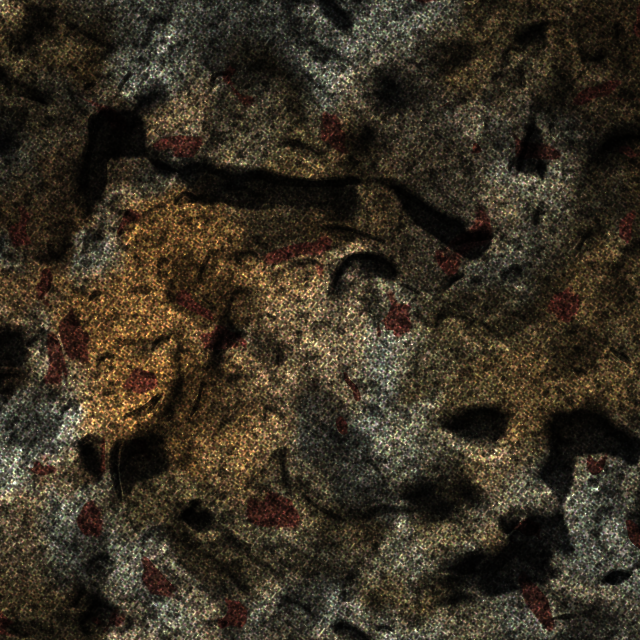
A Shadertoy shader for this texture:

```glsl
// Weathered, pitted rock face: a warped height field with ledges and hollows
// is lit from the upper left with marched soft shadows, then coloured with
// grey stone, ochre and maroon stains and covered in fine mineral grain.

const vec3 BROWN  = vec3(0.215, 0.182, 0.117);
const vec3 GREY   = vec3(0.335, 0.335, 0.285);
const vec3 OCHRE  = vec3(0.355, 0.245, 0.125);
const vec3 MAROON = vec3(0.165, 0.075, 0.06);
const vec3 SHADOW = vec3(0.17, 0.18, 0.20);
const vec2 TO_LIGHT = vec2(-0.42, 0.91);

float hash(vec2 p) {
    return fract(sin(dot(p, vec2(127.1, 311.7))) * 43758.5);
}

float noise(vec2 p) {
    vec2 i = floor(p), f = fract(p);
    f = f * f * (3.0 - 2.0 * f);
    float low = mix(hash(i), hash(i + vec2(1, 0)), f.x);
    float high = mix(hash(i + vec2(0, 1)), hash(i + vec2(1, 1)), f.x);
    return mix(low, high, f.y);
}

float fbm(vec2 p, int octaves) {
    float sum = 0.0, total = 0.0, amp = 0.5;
    for (int i = 0; i < octaves; i++) {
        sum += amp * noise(p);
        total += amp;
        amp *= 0.5;
        p = mat2(1.6, 1.2, -1.2, 1.6) * p + 7.3;
    }
    return sum / total;
}

vec2 warp(vec2 p, float scale, float amount) {
    vec2 q = p * scale;
    return p + amount * (vec2(fbm(q, 2), fbm(q + 43.7, 2)) - 0.5);
}

// Scattered, randomly turned ovals: 1 inside, 0 outside
float ovals(vec2 p, float scale, float seed, float share) {
    p = p * scale + seed;
    vec2 cell = floor(p);
    float inside = 0.0;
    for (int y = -1; y <= 1; y++)
    for (int x = -1; x <= 1; x++) {
        vec2 id = cell + vec2(x, y);
        vec2 centre = id + 0.2 + 0.6 * vec2(hash(id), hash(id + 17.3));
        float turn = 6.283 * hash(id + 5.9);
        float size = mix(0.18, 0.52, hash(id + 31.1));
        vec2 d = mat2(cos(turn), -sin(turn), sin(turn), cos(turn)) * (p - centre);
        float oval = smoothstep(size, size * 0.5, length(d * vec2(1.0, 1.5)));
        inside = max(inside, oval * step(hash(id + 71.7), share));
    }
    return inside;
}

float height(vec2 p) {
    vec2 q = warp(warp(p, 4.0, 0.24), 17.0, 0.05);
    float h = 0.09 * fbm(q * 3.0, 3);
    h += 0.06 * smoothstep(0.42, 0.52, fbm(q * 2.8 + 12.4, 3));
    h -= 0.036 * ovals(q, 4.5, 3.0, 0.65);
    h -= 0.016 * ovals(q, 11.0, 8.0, 0.6);
    return h + 0.014 * fbm(p * 30.0, 3);
}

// How strongly higher ground toward the light blocks this point
float castShadow(vec2 p, float ground) {
    float block = 0.0;
    for (int i = 1; i <= 8; i++) {
        float reach = 0.009 * float(i);
        block = max(block, height(p + TO_LIGHT * reach) - ground - 0.45 * reach);
    }
    return smoothstep(0.0, 0.024, block);
}

float slopeLight(vec2 p, float ground) {
    float reach = 0.005;
    float rise = (height(p + TO_LIGHT * reach) - ground) / reach;
    return clamp(1.0 - 0.55 * rise, 0.45, 1.4);
}

vec3 stoneColour(vec2 p) {
    vec2 q = warp(warp(p, 6.0, 0.14), 30.0, 0.045);
    vec3 col = mix(BROWN, GREY, smoothstep(0.36, 0.6, fbm(q * 4.0 + 9.0, 4)));

    // Rusty ochre, gathered left of the middle
    vec2 away = p - vec2(0.16, 0.52);
    float rust = 0.25 + 0.6 * exp(-9.0 * dot(away, away));
    col = mix(col, OCHRE, rust * smoothstep(0.42, 0.64, fbm(q * 6.0 + 31.0, 4)));

    // Dark lichen and maroon patches
    col *= 1.0 - 0.5 * smoothstep(0.48, 0.66, fbm(q * 9.0 + 57.0, 4));
    float patches = ovals(q, 10.0, 23.0, 0.4);
    patches *= smoothstep(0.36, 0.48, fbm(q * 18.0 + 4.0, 3));
    return mix(col, MAROON, 0.85 * smoothstep(0.1, 0.6, patches));
}

// Grain with a slight tint, dark pores and pale crystals
vec3 grain(vec2 p) {
    vec2 g = mat2(0.81, 0.59, -0.59, 0.81) * p + 3.0;
    float fine = noise(g * 370.0) - 0.5;
    float coarse = noise(g.yx * 170.0 + 15.0) - 0.5;
    vec2 t = g * 290.0;
    vec3 tint = vec3(noise(t + 2.0), noise(t + 61.0), noise(t + 97.0));
    float pores = smoothstep(0.56, 0.74, fbm(p * 75.0, 3));
    float crystals = smoothstep(0.86, 0.97, noise(g * 240.0 + 33.0));
    float value = exp(1.35 * fine + 0.8 * coarse);
    return value * (0.86 + 0.28 * tint) * (1.0 - 0.5 * pores) * (1.0 + 0.6 * crystals);
}

void mainImage(out vec4 fragColor, in vec2 fragCoord) {
    vec2 p = fragCoord / iResolution.y;
    float ground = height(p);
    vec3 light = slopeLight(p, ground) * mix(vec3(1.0), SHADOW, castShadow(p, ground));
    float broad = mix(0.8, 1.25, smoothstep(0.3, 0.7, fbm(p * 3.5 + 80.0, 3)));
    vec3 col = stoneColour(p) * grain(p) * light * broad;
    fragColor = vec4(clamp(col, 0.0, 1.0), 1.0);
}
```
